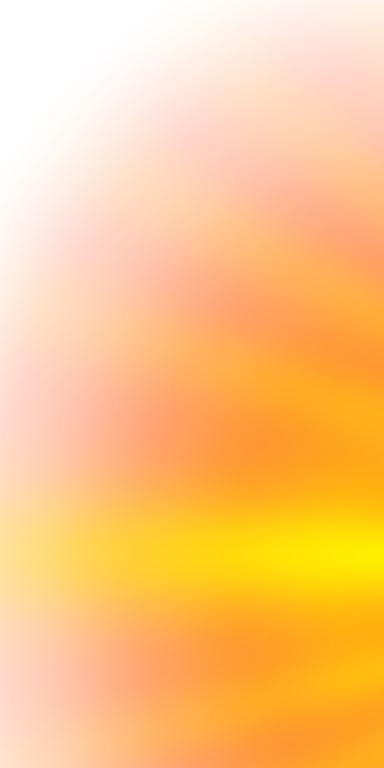
Give the GLSL for this background, as a Shadertoy shader.

```glsl
const vec2 CANVAS = vec2(1.0, 2.0);
const vec2 HOT_SPOT = vec2(1.0, 0.555);
const vec2 FAN_ORIGIN = vec2(2.15, 0.555);

const vec3 WHITE = vec3(1.0);
const vec3 YELLOW = vec3(1.0, 0.945, 0.0);

float bell(float x, float width) {
    float t = x / width;
    return exp(-0.5 * t * t);
}

// Heat falls off from the hot spot, faster upward than downward
float heatAt(vec2 p, vec2 center) {
    vec2 d = p - center;
    d.y *= mix(0.62, 0.8, smoothstep(-0.2, 0.2, d.y));
    return 1.2 - 0.95 * length(d);
}

// Four colour stops above white, blended by heat
vec3 heatRamp(float heat, vec3 pale, vec3 warm, vec3 strong, vec3 hot) {
    vec3 color = mix(WHITE, pale, smoothstep(-0.04, 0.36, heat));
    color = mix(color, warm, smoothstep(0.28, 0.62, heat));
    color = mix(color, strong, smoothstep(0.52, 0.86, heat));
    return mix(color, hot, smoothstep(0.8, 1.1, heat));
}

// Darkness left between evenly spaced rays
float fanGaps(float angle, float first, float spacing, int count, float width) {
    float gaps = 1.0;
    for (int i = 0; i < count; i++) {
        float rayAngle = first + spacing * float(i);
        gaps *= 1.0 - 0.88 * bell(angle - rayAngle, width);
    }
    return gaps;
}

float rayMask(float angle) {
    float gaps = 1.0 - bell(angle, 0.1);
    gaps *= fanGaps(angle, 0.305, 0.19, 4, 0.05);
    gaps *= fanGaps(angle, -0.255, -0.17, 2, 0.042);
    return 1.0 - gaps;
}

void mainImage(out vec4 fragColor, in vec2 fragCoord) {
    vec2 p = fragCoord / iResolution.xy * CANVAS;
    vec2 fromFan = p - FAN_ORIGIN;
    float angle = atan(fromFan.y, -fromFan.x);
    float heat = heatAt(p, HOT_SPOT);

    // Salmon haze between the rays
    vec3 haze = heatRamp(heat,
        vec3(1.0, 0.79, 0.75), vec3(1.0, 0.62, 0.48),
        vec3(1.0, 0.565, 0.2), vec3(1.0, 0.65, 0.07));

    // Golden light along the rays
    vec3 light = heatRamp(heat,
        vec3(1.0, 0.84, 0.71), vec3(1.0, 0.71, 0.39),
        vec3(1.0, 0.675, 0.13), vec3(1.0, 0.77, 0.04));

    vec3 color = mix(haze, light, rayMask(angle));

    // Yellow core of the level ray
    float core = bell(angle, 0.055) * clamp(0.78 * heat, 0.0, 1.0);
    color = mix(color, YELLOW, core);

    fragColor = vec4(color, 1.0);
}
```
